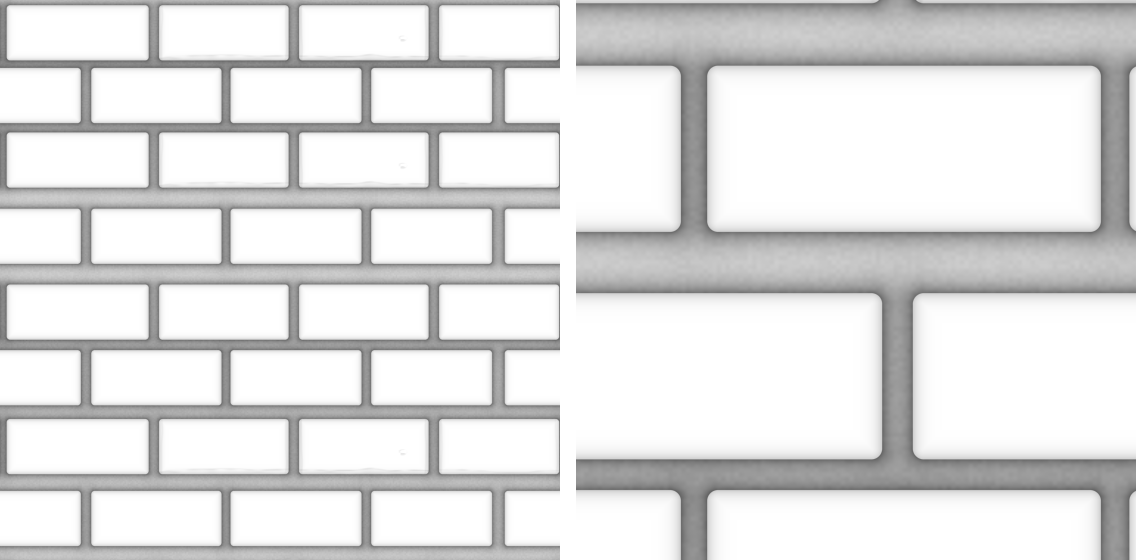
Left, the full canvas; right, a detail of the centre.
Give the GLSL for this texture map, as a WebGL 1 fragment shader.

```glsl
precision highp float;
uniform vec2 u_resolution;

// Brick layout: two alternating courses, four rows each, four bricks per row
const vec4 ROWS_A = vec4(0.9414, 0.7142, 0.4427, 0.2025);
const vec4 ROWS_B = vec4(0.8294, 0.5781, 0.3255, 0.0742);
const vec4 COLS_A = vec4(0.1387, 0.3997, 0.6497, 0.8913);
const vec4 COLS_B = vec4(0.2793, 0.5286, 0.7708, 1.0228);
const vec4 HALF_W_A = vec4(0.1270, 0.1159, 0.1159, 0.1074);
const vec4 HALF_W_B = vec4(0.1165, 0.1172, 0.1081, 0.1217);
const float HALF_H = 0.0495;
const float CORNER = 0.0065;

// Shading
const float MORTAR_LIGHT = 0.93;
const float OCCLUSION = 0.45;
const float OCCLUSION_REACH = 0.0104;
const float RIM_DARK = 0.07;
const float RIM_REACH = 0.0018;
const float EDGE_DARK = 0.20;
const float EDGE_REACH = 0.0038;
const float GRAIN = 0.035;
const float GRAIN_SCALE = 380.0;

// Wear on course A, per row and per column
const vec4 WORN_ROWS = vec4(1.0, 1.0, 0.0, 1.0);
const vec4 WORN_COLS = vec4(0.0, 0.8, 1.0, 0.6);
const float WEAR_DARK = 0.10;
const vec2 SPECK_POS = vec2(0.069, -0.0104);
const vec2 SPECK_SIZE = vec2(0.010, 0.007);

float hash(vec2 p) {
  return fract(sin(dot(p, vec2(127.1, 311.7))) * 43758.5453);
}

float noise(vec2 p) {
  vec2 i = floor(p);
  vec2 f = fract(p);
  f = f * f * (3.0 - 2.0 * f);
  return mix(mix(hash(i), hash(i + vec2(1.0, 0.0)), f.x),
             mix(hash(i + vec2(0.0, 1.0)), hash(i + vec2(1.0)), f.x), f.y);
}

// Offset to a brick centre on the wrapping canvas
vec2 wrapOffset(vec2 p) {
  return fract(p + 0.5) - 0.5;
}

float roundBox(vec2 p, vec2 halfSize) {
  vec2 d = abs(p) - halfSize + CORNER;
  return length(max(d, 0.0)) + min(max(d.x, d.y), 0.0) - CORNER;
}

float mortarLight(float d) {
  return 1.0 - OCCLUSION * exp(-max(d, 0.0) / OCCLUSION_REACH);
}

// Scuffed lower edge, faint worn sides and one speck
float wear(vec2 p, float halfW, float column, float aa) {
  float seed = column * 7.3;
  float height = p.y + HALF_H;
  float side = halfW - abs(p.x);
  float ridge = 0.002 + 0.010 * noise(vec2(p.x * 28.0 + seed, seed));
  float patchy = noise(vec2(p.x * 60.0 + seed, p.y * 240.0));
  float soft = aa + 0.0008;

  float scuff = 0.6 * patchy * (1.0 - smoothstep(ridge - soft, ridge + soft, height));
  scuff += 0.8 * patchy * (1.0 - smoothstep(0.0, 0.0008 + soft, abs(height - ridge)));

  float sideLine = 0.003 + 0.004 * noise(vec2(p.y * 35.0, seed + sign(p.x)));
  scuff += 0.4 * (1.0 - smoothstep(0.0, 0.001 + soft, abs(side - sideLine)));

  float speck = 1.0 - smoothstep(0.4, 1.0, length((p - SPECK_POS) / SPECK_SIZE));
  speck *= smoothstep(0.25, 0.6, noise(p * 180.0 + seed));
  float hasSpeck = 1.0 - step(0.5, abs(column - 2.0));
  return scuff + 0.9 * speck * hasSpeck;
}

void main() {
  vec2 uv = gl_FragCoord.xy / u_resolution;
  float aa = 0.75 / min(u_resolution.x, u_resolution.y);

  // Nearest brick and occlusion gathered from every brick
  float nearest = 1.0;
  float light = MORTAR_LIGHT;
  float worn = 0.0;
  for (int row = 0; row < 4; row++) {
    for (int col = 0; col < 4; col++) {
      vec2 pA = wrapOffset(uv - vec2(COLS_A[col], ROWS_A[row]));
      vec2 pB = wrapOffset(uv - vec2(COLS_B[col], ROWS_B[row]));
      float dA = roundBox(pA, vec2(HALF_W_A[col], HALF_H));
      float dB = roundBox(pB, vec2(HALF_W_B[col], HALF_H));
      nearest = min(nearest, min(dA, dB));
      light *= mortarLight(dA) * mortarLight(dB);
      if (dA < aa) {
        worn = WORN_ROWS[row] * WORN_COLS[col] * wear(pA, HALF_W_A[col], float(col), aa);
      }
    }
  }

  // Mortar with fine grain and a contact line
  float mortar = light - RIM_DARK * exp(-max(nearest, 0.0) / RIM_REACH);
  mortar += GRAIN * (noise(uv * GRAIN_SCALE) - 0.5);

  // White brick face, softly shaded toward its edge
  float face = 1.0 - EDGE_DARK * exp(min(nearest, 0.0) / EDGE_REACH);
  face -= WEAR_DARK * min(worn, 1.5);

  float shade = mix(face, mortar, smoothstep(-aa, aa, nearest));
  gl_FragColor = vec4(vec3(clamp(shade, 0.0, 1.0)), 1.0);
}
```
